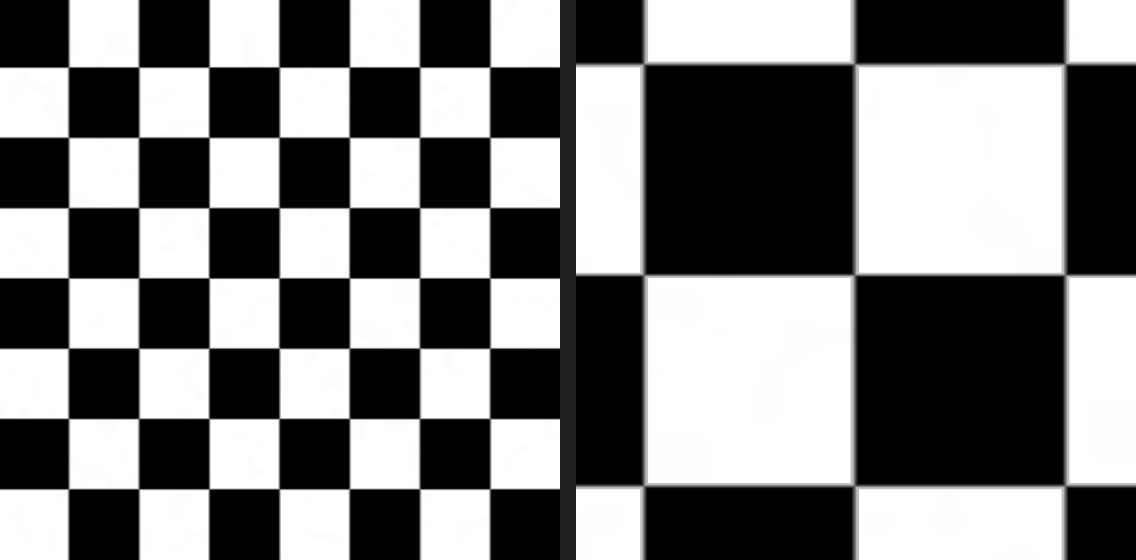
Left: the whole. Right: its middle third, enlarged.
Write a WebGL 1 fragment shader that draws this pattern.

```glsl
precision highp float;
// Black and white checkerboard, eight squares by eight, with thin grey seams.
// The signed side of the nearest seam on each axis gives the square's tone;
// each seam is a mid-grey core with a softer fringe, varied slightly by hash.

uniform vec2 u_resolution;

const float SQUARES = 8.0;
const vec2 ORIGIN = vec2(-0.0023, 0.0008);   // board corner
const vec2 PITCH = vec2(0.1254, 0.1255);     // size of a square
const vec2 SEAM_WEIGHT = vec2(1.2, 0.8);     // upright seams are heavier
const float CORE_HALF = 0.0007;
const float DARK_FRINGE_HALF = 0.0014;
const float LIGHT_FRINGE_HALF = 0.0021;

float hash(vec2 p) {
  return fract(sin(dot(p, vec2(127.1, 311.7))) * 43758.5453);
}

float valueNoise(vec2 p) {
  vec2 cell = floor(p);
  vec2 f = fract(p);
  f = f * f * (3.0 - 2.0 * f);
  float low = mix(hash(cell), hash(cell + vec2(1.0, 0.0)), f.x);
  float high = mix(hash(cell + vec2(0.0, 1.0)), hash(cell + 1.0), f.x);
  return mix(low, high, f.y);
}

// Antialiased coverage of a band around each axis' nearest seam.
float seamCoverage(vec2 dist, vec2 halfWidth, float pixel) {
  vec2 cover = clamp((halfWidth - dist) / pixel + 0.5, 0.0, 1.0);
  return max(cover.x, cover.y);
}

// 1 on white squares, 0 on black, smooth across the seams.
float checker(vec2 offset, vec2 seam, float pixel) {
  vec2 side = clamp(2.0 * offset / pixel, -1.0, 1.0);
  vec2 tone = side * (1.0 - 2.0 * mod(seam, 2.0));
  return 0.5 + 0.5 * tone.x * tone.y;
}

void main() {
  float pixel = 1.0 / min(u_resolution.x, u_resolution.y);
  vec2 p = gl_FragCoord.xy / u_resolution;

  // Only inner seams are drawn, never the outer border.
  vec2 grid = (p - ORIGIN) / PITCH;
  vec2 seam = clamp(floor(grid + 0.5), 1.0, SQUARES - 1.0);
  vec2 offset = (grid - seam) * PITCH;
  vec2 dist = abs(offset);

  // Squares, with very faint mottling on the white ones
  float white = checker(offset, seam, pixel);
  float mottle = smoothstep(0.6, 0.95, valueNoise(p * 45.0));
  float shade = white * (1.0 - 0.008 * mottle);

  // Fringe and core of the seams
  vec2 variation = vec2(hash(vec2(seam.x, 3.0)), hash(vec2(seam.y, 8.0)));
  vec2 weight = SEAM_WEIGHT * mix(vec2(0.88), vec2(1.12), variation);
  float fringeHalf = mix(DARK_FRINGE_HALF, LIGHT_FRINGE_HALF, white);
  float fringe = seamCoverage(dist, fringeHalf * weight, pixel);
  float core = seamCoverage(dist, CORE_HALF * weight, pixel);
  shade = mix(shade, mix(0.15, 0.74, white), fringe);
  shade = mix(shade, mix(0.33, 0.51, white), core);

  gl_FragColor = vec4(vec3(shade), 1.0);
}
```
